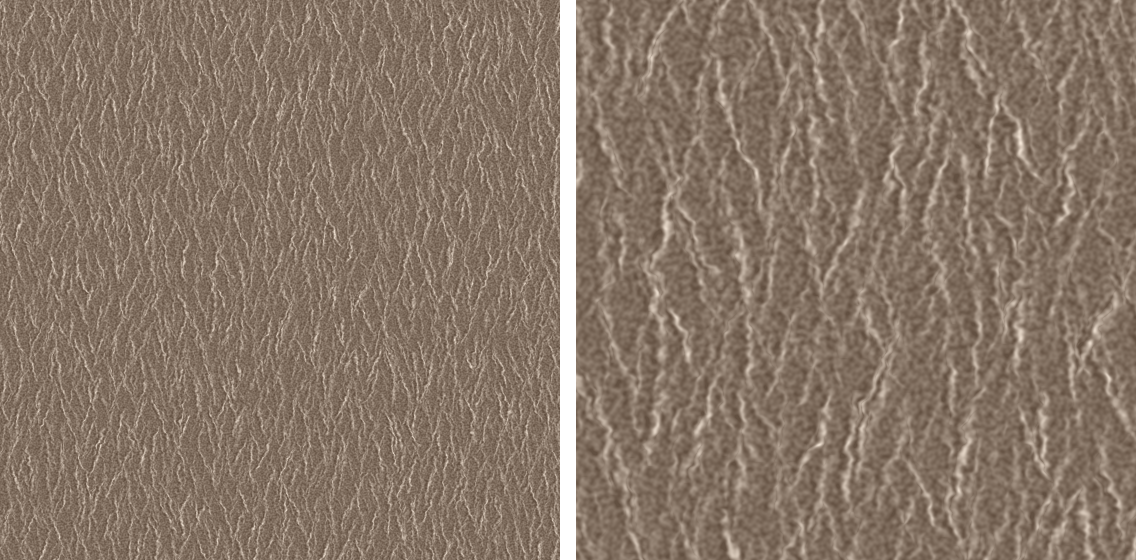
Left, the full canvas; right, a detail of the centre.
Reproduce this texture procedurally as a WebGL 1 fragment shader.

```glsl
precision highp float;

uniform vec2 u_resolution;

const float TAU = 6.2831853;
const vec3 LEATHER = vec3(0.492, 0.422, 0.363);
const vec3 HIGHLIGHT_TINT = vec3(0.97, 1.0, 1.0);

float hash(vec2 p) {
  vec3 q = fract(vec3(p.xyx) * 0.1031);
  q += dot(q, q.yzx + 33.33);
  return fract((q.x + q.y) * q.z);
}

vec2 hash2(vec2 p) {
  return vec2(hash(p), hash(p + 57.3));
}

float cornerSlope(vec2 cell, vec2 offset) {
  float angle = TAU * hash(cell);
  return dot(vec2(cos(angle), sin(angle)), offset);
}

float gradientNoise(vec2 p) {
  vec2 i = floor(p);
  vec2 f = p - i;
  vec2 u = f * f * f * (f * (f * 6.0 - 15.0) + 10.0);
  vec2 e = vec2(1.0, 0.0);
  float low = mix(cornerSlope(i, f), cornerSlope(i + e.xy, f - e.xy), u.x);
  float high = mix(cornerSlope(i + e.yx, f - e.yx), cornerSlope(i + e.xx, f - e.xx), u.x);
  return mix(low, high, u.y);
}

vec2 rotate(vec2 p, float angle) {
  float c = cos(angle);
  float s = sin(angle);
  return vec2(c * p.x - s * p.y, s * p.x + c * p.y);
}

float bell(float x) {
  return exp(-x * x);
}

// Sideways jitter that makes the creases ragged
vec2 roughen(vec2 p, float seed) {
  float sway = 0.0055 * gradientNoise(p * vec2(40.0, 48.0) + seed);
  float jag = 0.0034 * gradientNoise(p * vec2(80.0, 125.0) + seed);
  float nick = 0.0018 * gradientNoise(p * vec2(150.0, 240.0) + seed);
  return p + vec2(sway + jag + nick, 0.0);
}

// Tapered creases leaning left or right over a grid: x = lit ridge, y = shadow
vec2 creases(vec2 p, vec2 cells, float width, float seed) {
  vec2 home = floor(p * cells);
  vec2 result = vec2(0.0);
  for (int j = -1; j <= 1; j++) {
    for (int i = -1; i <= 1; i++) {
      vec2 cell = home + vec2(float(i), float(j));
      vec2 jitter = mix(vec2(0.08), vec2(0.92), hash2(cell + seed));
      vec2 shape = hash2(cell + seed + 11.7);
      vec2 style = hash2(cell + seed + 83.1);
      vec2 d = p - (cell + jitter) / cells;
      float halfLength = mix(0.55, 1.0, shape.x) / cells.y;
      float along = d.y / halfLength;
      float side = shape.y * 2.0 - 1.0;
      float lean = sign(side) * mix(0.05, 0.46, abs(side));
      float bend = (style.x - 0.5) * 0.007;
      float across = (d.x - lean * d.y - bend * along * along) / width;
      float taper = max(0.0, 1.0 - along * along);
      float strength = sqrt(taper) * mix(0.5, 1.0, style.y);
      vec2 profile = vec2(bell(across), bell((across + 2.0) * 0.85));
      result = max(result, profile * strength);
    }
  }
  return result;
}

// Fine pebbled surface between the creases
float grain(vec2 p) {
  float fine = gradientNoise(rotate(p, 0.6) * 290.0);
  float coarse = gradientNoise(rotate(p, 1.1) * 175.0 + 31.0);
  return 0.14 * fine + 0.07 * coarse;
}

void main() {
  vec2 p = gl_FragCoord.xy / u_resolution.y + 1.0;

  // Long main creases and shorter faint ones
  vec2 bold = creases(roughen(p, 3.0), vec2(41.0, 25.0), 0.0021, 5.0);
  vec2 faint = creases(roughen(p, 19.0), vec2(50.0, 37.0), 0.0018, 41.0);

  // Fine breaks along the ridges
  float broken = 0.95 + 1.1 * gradientNoise(p * vec2(210.0, 135.0));
  float lit = max(bold.x, 0.55 * faint.x) * broken;
  float shadow = max(bold.y, 0.55 * faint.y) * (1.0 - 0.8 * bold.x);

  float tone = 0.30 * lit - 0.085 * shadow + grain(p);
  vec3 color = LEATHER + max(tone, -0.11) * HIGHLIGHT_TINT;

  gl_FragColor = vec4(clamp(color, 0.0, 1.0), 1.0);
}
```
